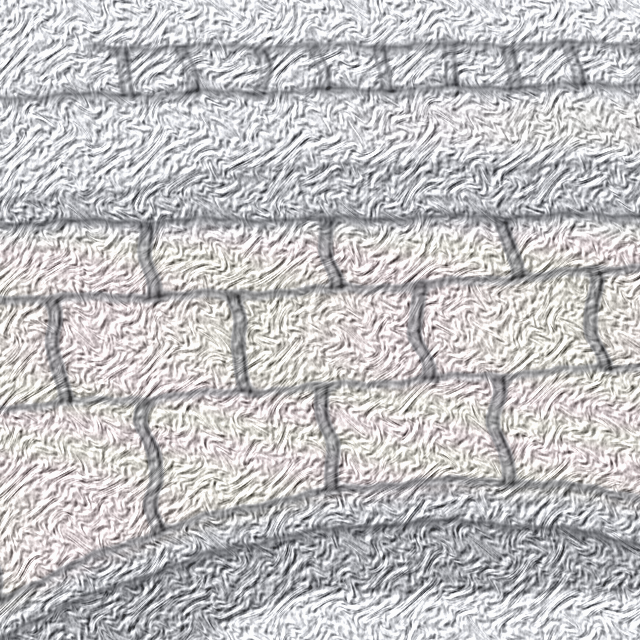
This texture is drawn by a three.js fragment shader. Its source:

```glsl
varying vec2 vUv;

#define BRICK_PERIOD 0.281
#define SMALL_PERIOD 0.1
#define JOINT_JITTER 0.018
#define MORTAR_WIDTH 0.0105
#define CRACK_WIDTH 0.003
#define STROKE_FREQ 135.0
#define RELIEF_REACH 0.0028
#define RELIEF_GAIN 0.078
#define GRAIN_SCALE 190.0
#define GRAIN_GAIN 0.21
#define PLASTER_TONE 0.85
#define TINT_GAIN 0.5

float hash(float n) { return fract(sin(n * 91.73) * 4375.85); }

vec2 hash2(vec2 c) {
  return fract(sin(vec2(dot(c, vec2(127.1, 311.7)), dot(c, vec2(269.5, 183.3)))) * 4375.85);
}

// Distance to the nearest scattered point
float cellular(vec2 p) {
  vec2 cell = floor(p), f = fract(p);
  float nearest = 2.0;
  for (int j = -1; j <= 1; j++)
    for (int i = -1; i <= 1; i++) {
      vec2 o = vec2(float(i), float(j));
      nearest = min(nearest, length(o + hash2(cell + o) - f));
    }
  return nearest;
}

// Curled brush strokes: turned, warped sines stretched along a slope
float strokeHeight(vec2 p) {
  p += 0.014 * sin(p.yx * vec2(37.0, 31.0) + vec2(0.7, 2.1));
  p += 0.007 * sin(p.yx * vec2(97.0, 89.0) + vec2(4.2, 1.3));
  vec2 q = STROKE_FREQ * vec2(0.8 * dot(p, vec2(0.8, 0.6)), 1.15 * dot(p, vec2(-0.6, 0.8)));
  float height = 0.0;
  for (int i = 0; i < 6; i++) {
    q = 1.3 * mat2(0.74, 0.67, -0.67, 0.74) * q + 1.7;
    q += 0.45 * sin(q.yx * 0.8 + float(i));
    height += sin(q.x + 1.2 * sin(q.y * 0.6));
  }
  return height;
}

float bell(float d, float width) { return exp(-d * d / (width * width)); }

float between(float y, float low, float high, float soft) {
  return smoothstep(low - soft, low + soft, y) * (1.0 - smoothstep(high - soft, high + soft, y));
}

// Soft mortar with a dark crack along one side
float seam(float d) {
  return 0.2 * bell(d, MORTAR_WIDTH) + 0.13 * bell(d - 0.003, CRACK_WIDTH);
}

// Upright joints of one course, each one shifted and bent
float joints(vec2 p, float first, float period, float low, float high) {
  float i = floor((p.x - first) / period + 0.5);
  float seed = i + first * 37.0;
  float middle = 0.5 * (low + high);
  float x = first + i * period + JOINT_JITTER * (hash(seed) - 0.5);
  x += 0.006 * sin(p.y * 48.0 + 6.3 * hash(seed + 5.0)) + 0.1 * (middle - p.y);
  float d = p.x - x;
  float strength = 0.85 + 0.25 * sin(p.y * 60.0 + seed * 3.0);
  float edges = 0.34 * strength * bell(d - 0.006, CRACK_WIDTH * 1.15) + 0.2 * bell(d + 0.009, CRACK_WIDTH);
  return (0.19 * bell(d, MORTAR_WIDTH * 1.25) + edges) * between(p.y, low, high, 0.006);
}

void main() {
  vec2 p = vUv + 0.0028 * sin(vUv.yx * vec2(39.0, 33.0) + vec2(1.0, 0.4))
               + 0.0014 * sin(vUv.yx * vec2(97.0, 113.0));
  float u = p.x, y = p.y;

  // Course and arch boundaries
  float smallTop = 0.922 + 0.008 * u;
  float smallBase = 0.846 + 0.02 * u;
  float ledgeTop = 0.69 + 0.05 * smoothstep(0.08, 0.45, u);
  float courseA = 0.649 + 0.013 * u;
  float courseB = 0.533 + 0.05 * u * u;
  float courseC = 0.362 + 0.065 * u;
  float archOuter = 0.247 - 0.348 * (u - 0.73) * (u - 0.73);
  float archMiddle = 0.182 - 0.37 * (u - 0.7) * (u - 0.7);
  float hollow = max(0.5 - u, 0.0);
  float archInner = 0.076 - 2.4 * hollow * hollow;

  // Broad tones
  float tone = PLASTER_TONE + 0.03 * smoothstep(0.9, 0.95, y);
  tone -= 0.1 * between(y, courseA, ledgeTop, 0.012);
  tone -= 0.09 * between(y, archMiddle, archOuter, 0.008);
  tone -= 0.19 * between(y, archInner, archMiddle, 0.009);
  tone += 0.03 * (1.0 - smoothstep(archInner - 0.01, archInner + 0.01, y));
  tone += 0.015 * sin(u * 19.0 + 4.0 * sin(y * 13.0)) * sin(y * 31.0 + u * 7.0);

  // Long seams
  float lines = seam(y - smallTop) * smoothstep(0.12, 0.15, u);
  lines += seam(y - smallBase) + 0.5 * seam(y - ledgeTop);
  lines += seam(y - courseA) + seam(y - courseB) + 0.85 * seam(y - courseC);
  lines += 0.9 * seam(y - archOuter) + 0.9 * seam(y - archMiddle) + 0.3 * seam(y - archInner);

  // Joints
  lines += 0.75 * joints(p, 0.2, SMALL_PERIOD, smallBase, smallTop) * smoothstep(0.1, 0.14, u);
  lines += joints(p, 0.241, BRICK_PERIOD, courseB, courseA);
  lines += joints(p, 0.091, BRICK_PERIOD, courseC, courseB);
  lines += joints(p, 0.247, BRICK_PERIOD * 0.965, archOuter, courseC);

  // Embossed strokes and grain, calmer inside the seams
  vec2 reach = RELIEF_REACH * vec2(-0.68, 0.73);
  float relief = strokeHeight(vUv + reach) - strokeHeight(vUv - reach);
  float grain = cellular(vUv * GRAIN_SCALE * vec2(1.15, 0.9)) - 0.46;
  float calm = 1.0 - 0.6 * smoothstep(0.05, 0.25, lines);
  tone += calm * (RELIEF_GAIN * relief + GRAIN_GAIN * grain) - lines;

  // Faint cool plaster, warm bricks with yellow and pink patches
  vec3 coolTint = vec3(-0.01, -0.004, 0.014);
  vec3 yellowTint = vec3(0.045, 0.02, -0.06);
  vec3 pinkTint = vec3(0.065, -0.025, -0.03);
  float patches = 0.5 + 0.5 * sin(u * 13.0 + 2.5 * sin(y * 19.0) + y * 37.0);
  float warm = between(y, archOuter - 0.01, courseA - 0.02, 0.03);
  warm += 0.5 * between(y, 0.77, 0.84, 0.02) * smoothstep(0.4, 0.85, u);
  warm *= 1.0 - 0.7 * smoothstep(0.05, 0.2, lines);
  vec3 tint = mix(coolTint, mix(yellowTint, pinkTint, patches), warm * TINT_GAIN);
  gl_FragColor = vec4(clamp(vec3(tone) + tint, vec3(0.2), vec3(0.99)), 1.0);
}
```
